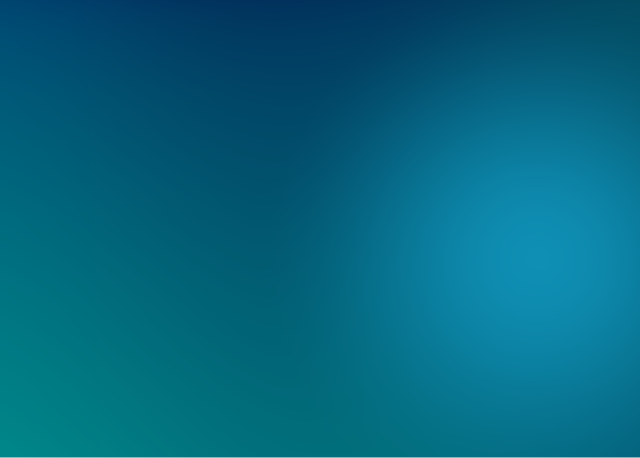
Reproduce this background procedurally as a Shadertoy shader.

```glsl
// Draws a soft teal and navy gradient with a round cyan glow on the right.

const vec3 GLOW_COLOR = vec3(0.058, 0.56, 0.705);
const vec3 RIM_COLOR = vec3(0.93, 0.96, 0.97);
const vec2 GLOW_CENTER = vec2(0.84, 0.435);
const float GLOW_RADIUS = 0.625;  // in canvas heights
const float RIM_HEIGHT = 0.00118; // in canvas heights
const float FALL_POWER = 0.72;    // below one lifts the dark band upward

// Blend of three colours, with the middle one at position mid.
vec3 threeStops(vec3 left, vec3 middle, vec3 right, float mid, float x) {
    vec3 nearSide = mix(left, middle, smoothstep(-0.2 * mid, mid, x));
    return mix(nearSide, right, smoothstep(mid, 1.1, x));
}

// Dark upper band falling into a teal lower band.
vec3 backdrop(vec2 uv) {
    vec3 top = threeStops(vec3(0.0, 0.27, 0.445), vec3(0.005, 0.19, 0.36),
                          vec3(0.01, 0.295, 0.38), 0.42, uv.x);
    vec3 bottom = threeStops(vec3(0.0, 0.535, 0.54), vec3(0.005, 0.435, 0.485),
                             vec3(0.01, 0.365, 0.46), 0.5, uv.x);
    return mix(top, bottom, pow(clamp(1.0 - uv.y, 0.0, 1.0), FALL_POWER));
}

// Round falloff from one at the centre to zero at the radius.
float glow(vec2 p, vec2 center, float radius) {
    return 1.0 - smoothstep(0.0, radius, length(p - center));
}

// Coverage of a strip along the lower edge, smoothed over one pixel.
float lowerRim(float y, float height, float pixelsHigh) {
    return clamp((height - y) * pixelsHigh + 0.5, 0.0, 1.0);
}

void mainImage(out vec4 fragColor, in vec2 fragCoord) {
    vec2 uv = fragCoord / iResolution.xy;
    vec2 aspect = vec2(iResolution.x / iResolution.y, 1.0);

    vec3 color = backdrop(uv);
    float light = glow(uv * aspect, GLOW_CENTER * aspect, GLOW_RADIUS);
    color = mix(color, GLOW_COLOR, light);

    float rim = lowerRim(uv.y, RIM_HEIGHT, iResolution.y);
    fragColor = vec4(mix(color, RIM_COLOR, rim), 1.0);
}
```
